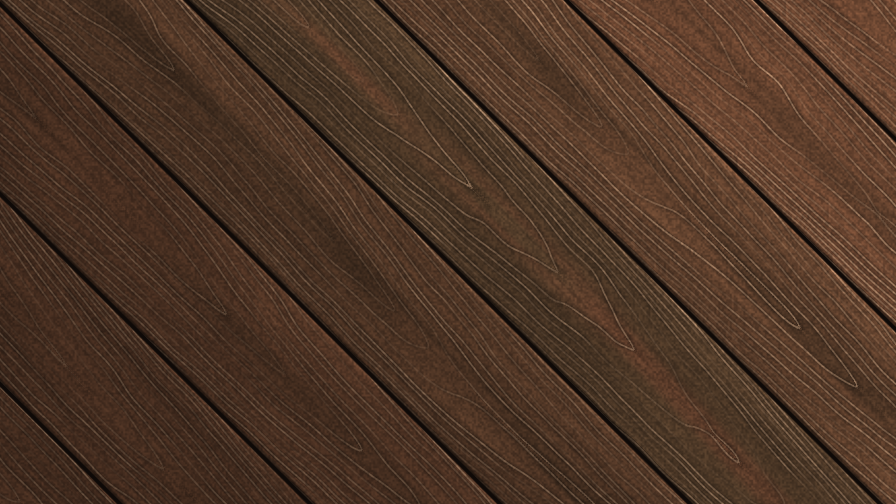
A Shadertoy shader for this texture:

```glsl
const float PITCH = 0.377;          // board spacing along the x axis, in canvas heights
const float SHIFT = 0.02;           // phase of the board rows
const float GAP_HALF = 0.0042;      // half width of the dark gaps
const float LINE_HALF = 0.0017;     // half width of a grain line
const float ARCHES = 4.0;           // grain arches per canvas height
const float CENTRE_LINES = 8.0;     // grain density at the board centre
const float EDGE_LINES = 17.0;      // extra density toward the edges
const float LINE_GAIN = 0.62;
const float GROOVE_DEPTH = 0.34;
const float SPECKLE = 0.34;
const vec3 RED_BROWN = vec3(0.290, 0.188, 0.131);
const vec3 OLIVE_BROWN = vec3(0.235, 0.172, 0.118);
const vec3 GRAIN_LIGHT = vec3(0.500, 0.400, 0.315);
const vec3 GAP_COLOUR = vec3(0.055, 0.036, 0.026);

float hash(vec2 p) {
    vec3 q = fract(p.xyx * 0.1031);
    q += dot(q, q.yzx + 33.33);
    return fract((q.x + q.y) * q.z);
}

float noise(vec2 p) {
    vec2 i = floor(p), f = fract(p);
    f = f * f * (3.0 - 2.0 * f);
    return mix(mix(hash(i), hash(i + vec2(1, 0)), f.x),
               mix(hash(i + vec2(0, 1)), hash(i + vec2(1, 1)), f.x), f.y);
}

// Antialiased coverage of a line at distance d, fading when under a pixel wide
float lineMask(float d, float halfWidth, float pixel) {
    return clamp(0.5 + (halfWidth - abs(d)) / pixel, 0.0, 1.0)
         * min(1.0, 2.0 * halfWidth / pixel);
}

// Nested arches that straighten toward the board edges
float grainField(vec2 q) {
    float r = sqrt(q.y * q.y + 0.0004);
    float warp = 1.7 * noise(vec2(q.x * 2.6, q.y * 4.0))
               + 0.45 * noise(vec2(q.x * 13.0, q.y * 9.0));
    return ARCHES * q.x + CENTRE_LINES * r + EDGE_LINES * r * r + warp;
}

void mainImage(out vec4 fragColor, in vec2 fragCoord) {
    float pixel = 1.0 / iResolution.y;
    vec2 p = fragCoord * pixel;

    // Board coordinates: u runs down the diagonal, v spans one board
    float across = (p.x + p.y - 1.0) / PITCH + SHIFT;
    float id = floor(across);
    float v = across - id - 0.5;
    float u = (p.x - p.y) * 0.70711 + 20.0 * hash(vec2(id + 17.0, 3.0));
    float boardWidth = PITCH * 0.70711;

    // Heartwood centre wanders along the board
    float heart = v + 0.18 * (noise(vec2(u * 1.3, id + 40.0)) - 0.5);
    vec2 q = vec2(u, heart);

    // Board tone: olive near board 1, with a contrasting central streak
    float offset = id - 1.0;
    float olive = exp(-offset * offset * 1.1);
    float streak = exp(-heart * heart / 0.012)
                 * smoothstep(0.25, 0.65, noise(vec2(u * 2.4, heart * 7.0)))
                 * exp(-0.35 * offset * offset);
    float tone = mix(olive, 1.0 - olive, streak);
    vec3 colour = mix(RED_BROWN, OLIVE_BROWN, tone);
    colour *= 1.0 - 0.35 * streak * (1.0 - olive);
    float light = mix(0.90, 1.48, smoothstep(-2.0, 3.8, across));

    // Soft mottling, long fibres and fine speckle
    light *= 0.92 + 0.16 * noise(vec2(u * 3.0, heart * 5.0));
    light *= 0.91 + 0.18 * noise(vec2(u * 6.0, heart * 60.0));
    light *= 1.0 + SPECKLE * (noise(p * 260.0) - 0.5);

    // Embossed grain: pale lines inside darker grooves
    float g = grainField(q);
    float slope = max(length(vec2(dFdx(g), dFdy(g))) * iResolution.y, 0.001);
    float ring = floor(g);
    vec2 seed = vec2(ring, id + 60.0);
    float d = (g - ring - mix(0.3, 0.7, hash(seed))) / slope;
    float strength = mix(0.5, 1.0, hash(seed + 9.0))
                   * mix(0.25, 1.0, smoothstep(0.1, 0.5, noise(vec2(u * 6.0, ring * 3.7))))
                   * (1.0 - smoothstep(0.45, 0.9, slope * pixel));
    float groove = exp(-d * d / (10.0 * LINE_HALF * LINE_HALF));
    colour *= light * (1.0 - GROOVE_DEPTH * strength * groove);
    colour = mix(colour, GRAIN_LIGHT * light,
                 LINE_GAIN * strength * lineMask(d, LINE_HALF, pixel));

    // Rounded edges: the upper right rim is lit, the lower left is shaded
    float edge = (0.5 - abs(v)) * boardWidth;
    float rim = exp(-pow((edge - GAP_HALF - 0.002) / 0.003, 2.0));
    colour *= 1.0 + rim * (v > 0.0 ? 0.35 : -0.35);

    // Dark gaps between boards
    float gap = 1.0 - smoothstep(-pixel, pixel, edge - GAP_HALF);
    colour = mix(colour, GAP_COLOUR, gap);

    fragColor = vec4(colour, 1.0);
}
```
